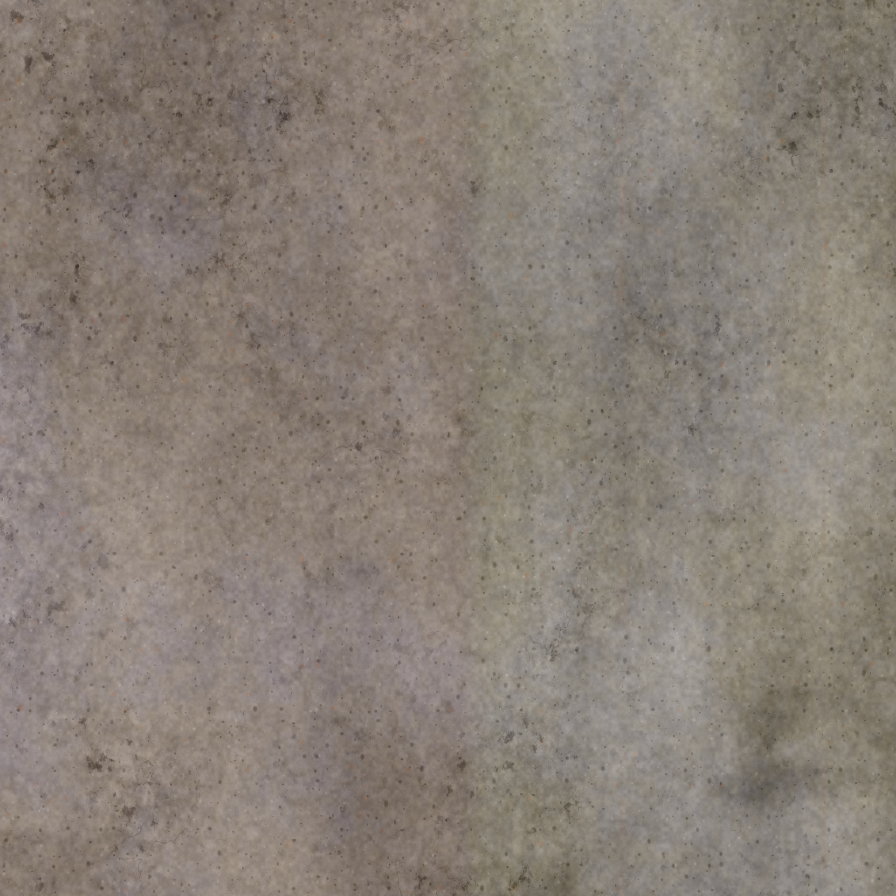
A WebGL 1 fragment shader for this texture:

```glsl
precision highp float;
// Weathered concrete wall: soft stains, vertical run-off streaks, grit, pits and hairline cracks.
uniform vec2 u_resolution;

float hash(vec2 p) {
  vec3 q = fract(vec3(p.xyx) * 0.1031);
  q += dot(q, q.yzx + 33.33);
  return fract((q.x + q.y) * q.z);
}

float noise(vec2 p) {
  vec2 i = floor(p), f = fract(p);
  f = f * f * (3.0 - 2.0 * f);
  return mix(mix(hash(i), hash(i + vec2(1.0, 0.0)), f.x),
             mix(hash(i + vec2(0.0, 1.0)), hash(i + vec2(1.0, 1.0)), f.x), f.y);
}

// Layered noise in 0..1; a higher gain gives a rougher result.
float fbm(vec2 p, float gain) {
  float sum = 0.0, total = 0.0, amp = 1.0;
  for (int i = 0; i < 5; i++) {
    sum += amp * noise(p);
    total += amp;
    amp *= gain;
    p = mat2(1.6, 1.2, -1.2, 1.6) * p + 17.3;
  }
  return sum / total;
}

// Vertical streaks: stretched noise whose layers are not rotated.
float streaks(vec2 p) {
  return 0.5 * noise(p * vec2(13.0, 1.6)) + 0.3 * noise(p * vec2(34.0, 3.0) + 40.0)
       + 0.2 * noise(p * vec2(85.0, 7.0) + 80.0);
}

// Scattered small specks, one jittered ellipse per occupied cell.
float specks(vec2 p, float cells, float share, float seed) {
  vec2 q = p * cells, id = floor(q);
  vec2 jitter = vec2(hash(id + seed), hash(id + seed + 31.0));
  vec2 d = fract(q) - mix(vec2(0.3), vec2(0.7), jitter);
  d.y *= mix(0.6, 1.3, jitter.x);
  float size = mix(0.1, 0.26, jitter.y);
  return step(hash(id + seed + 67.0), share) * (1.0 - smoothstep(size * 0.3, size, length(d)));
}

// Thin broken lines along the middle level of a noise field.
float cracks(vec2 p) {
  float ridge = abs(fbm(p * vec2(15.0, 12.0) + 9.0, 0.6) - 0.5);
  return (1.0 - smoothstep(0.002, 0.014, ridge)) * smoothstep(0.5, 0.7, noise(p * 21.0 + 5.0));
}

void main() {
  vec2 p = gl_FragCoord.xy / u_resolution;
  vec2 warped = p + 0.05 * (vec2(noise(p * 9.0), noise(p * 9.0 + 50.0)) - 0.5);
  float wobble = 0.012 * (noise(vec2(p.y * 7.0, 3.0)) - 0.5);
  float rightSide = smoothstep(0.505, 0.55, p.x + wobble);

  // Broad tone
  float stain = fbm(warped * vec2(4.2, 3.4) + 11.0, 0.55);
  float smudge = smoothstep(0.58, 0.8, fbm(warped * vec2(4.5, 8.0) + 71.0, 0.5));
  float clumps = smoothstep(0.48, 0.7, fbm(warped * 6.5 + 23.0, 0.6));
  float tone = 0.22 * (stain - 0.5) - 0.09 * smudge - 0.025 * clumps;
  tone += mix(0.07, 0.11, rightSide) * (streaks(p + vec2(wobble, 0.0)) - 0.5);
  tone += 0.02 * (rightSide - 0.5);
  tone += 0.025 * exp(-pow((p.x + wobble - 0.562) / 0.016, 2.0)) * noise(p * vec2(3.0, 5.0));

  // Grit, pits and cracks
  float grit = fbm(p * vec2(85.0, 75.0), 0.75);
  float fine = noise(p * vec2(235.0, 215.0) + 7.0);
  tone += mix(0.15, 0.25, clumps) * (grit - 0.5) + 0.06 * (fine - 0.5);
  float flecks = smoothstep(0.64, 0.8, fbm(p * vec2(70.0, 62.0) + 33.0, 0.6));
  tone -= flecks * mix(0.06, 0.16, clumps);
  tone -= 0.12 * specks(p, 75.0, 0.16, 3.0) + 0.1 * specks(p, 130.0, 0.1, 19.0);
  tone += 0.06 * specks(p, 100.0, 0.1, 47.0);
  tone -= 0.07 * cracks(warped) * mix(0.4, 1.0, clumps);

  // Colour: warm grey, cool lilac patches, greener right side, rust
  vec3 color = vec3(0.543, 0.503, 0.455) + tone;
  float cool = smoothstep(0.42, 0.68, fbm(warped * vec2(5.5, 4.0) + 91.0, 0.55));
  cool += 0.8 * (noise(p * 95.0 + 61.0) - 0.5);
  color += cool * vec3(-0.006, 0.0, 0.034);
  color += mix(vec3(0.005, -0.005, 0.003), vec3(-0.008, 0.005, -0.004), rightSide);
  float rustLine = exp(-pow((p.x + wobble * 0.4 - 0.695) / 0.004, 2.0))
                 + exp(-pow((p.x - wobble * 0.3 - 0.92) / 0.002, 2.0));
  float rust = 0.35 * rustLine * smoothstep(0.3, 0.7, noise(p * vec2(30.0, 22.0)));
  rust += specks(p + 0.003 * grit, 60.0, 0.05, 83.0);
  color += rust * vec3(0.03, -0.025, -0.055);

  gl_FragColor = vec4(clamp(color, 0.0, 1.0), 1.0);
}
```
